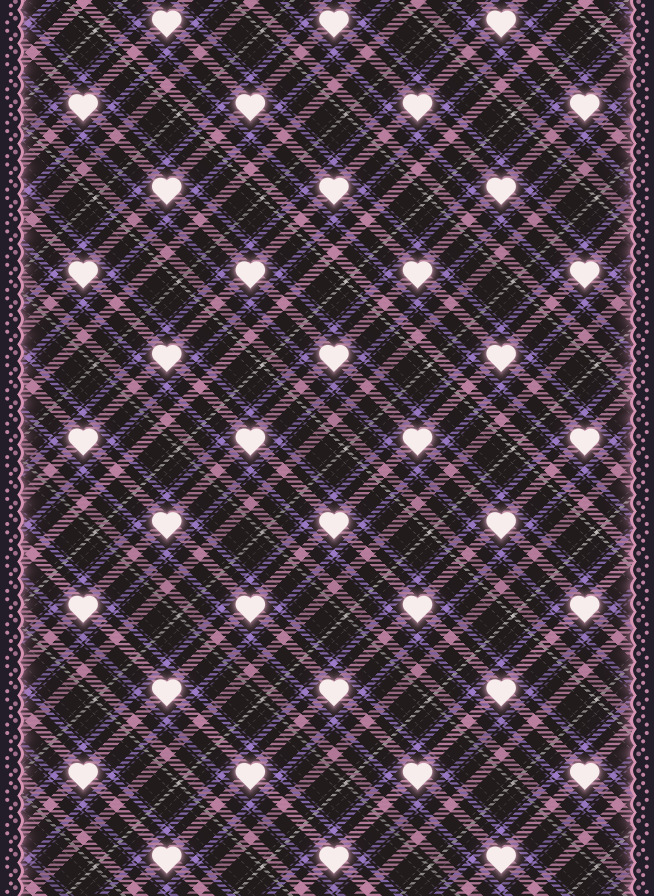
This pattern is drawn by a WebGL 1 fragment shader. Its source:

```glsl
precision highp float;

uniform vec2 u_resolution;

const float PI = 3.14159265;
const float PERIOD = 0.1866;               // heart spacing, in canvas heights
const vec2 ANCHOR = vec2(0.3727, 0.7865);  // centre of one heart
const float THREADS = 36.0;                // woven rows per period

const vec3 GROUND = vec3(0.142, 0.112, 0.120);
const vec3 PINK = vec3(0.75, 0.51, 0.64);
const vec3 LILAC = vec3(0.56, 0.44, 0.72);
const vec3 SILVER = vec3(0.70, 0.69, 0.68);
const vec3 CREAM = vec3(0.97, 0.93, 0.93);
const vec3 MARGIN = vec3(0.135, 0.115, 0.155);

float hash(float n) {
  n = fract(n * 0.1031);
  n *= n + 33.33;
  return fract(n * (n + n));
}

// Coverage of a shape from its signed distance
float fill(float d, float blur) {
  return clamp(0.5 - d / blur, 0.0, 1.0);
}

// Repeating stripe whose strength varies from one repeat to the next
float band(float q, float center, float halfWidth, float blur) {
  float id = floor(q - center + 0.5);
  float d = abs(q - center - id) - halfWidth;
  return fill(d, blur) * mix(0.78, 1.0, hash(id + 40.0 + center * 17.0));
}

// Amounts of pink, lilac and silver yarn across one direction
vec3 yarn(float q, float silverAt, float blur) {
  float pink = band(q, 0.367, 0.045, blur) + band(q, 0.972, 0.045, blur);
  float lilac = band(q, 0.167, 0.025, blur) + band(q, 0.823, 0.025, blur);
  lilac += 0.6 * (band(q, 0.215, 0.007, blur) + band(q, 0.775, 0.007, blur));
  float silver = 0.85 * band(q, silverAt, 0.014, blur);
  silver += 0.3 * band(q, 0.56, 0.004, blur) + 0.2 * band(q, 0.69, 0.004, blur);
  return vec3(pink, lilac, silver);
}

vec3 dye(vec3 amount) {
  float cover = min(amount.x + amount.y + amount.z, 1.0);
  return GROUND * (1.0 - cover) + PINK * amount.x + LILAC * amount.y + SILVER * amount.z;
}

// Two yarn directions shown on alternating rows, solid where colours cross
vec3 plaid(vec2 diagonal, float row, float blur) {
  vec3 warp = yarn(diagonal.x, 0.61, blur);
  vec3 weft = yarn(diagonal.y, 0.47, blur);
  float wave = abs(fract(row * THREADS) - 0.5) - 0.25;
  vec3 color = mix(dye(warp), dye(weft), fill(wave, blur * THREADS)) * 0.93;
  vec3 crossing = warp * weft;
  color = mix(color, PINK, crossing.x);
  color = mix(color, LILAC * 1.12, crossing.y);
  return mix(color, CREAM, crossing.z * 0.7);
}

// Heart of unit size with its tip at the origin
float heart(vec2 p) {
  p.x = abs(p.x);
  if (p.x + p.y > 1.0) return length(p - vec2(0.25, 0.75)) - 0.35355;
  vec2 toTop = p - vec2(0.0, 1.0);
  vec2 toSide = p - 0.5 * max(p.x + p.y, 0.0);
  return sqrt(min(dot(toTop, toTop), dot(toSide, toSide))) * sign(p.x - p.y);
}

vec3 addHeart(vec3 color, vec2 diagonal, float blur) {
  vec2 cell = fract(diagonal + 0.5) - 0.5;
  vec2 local = 0.5 * vec2(cell.x - cell.y, -cell.x - cell.y);
  float size = 0.146;
  float d = heart(local / size + vec2(0.0, 0.55)) * size;
  color = mix(color, vec3(0.86, 0.64, 0.74), 0.65 * exp(-max(d, 0.0) / 0.022));
  return mix(color, CREAM, fill(d, blur));
}

// Beads strung along a looping path beside the edge
float beads(vec2 p, float count, float offset, float sway, float radius, float blur) {
  float y = (floor(p.y * count) + 0.5) / count;
  float x = offset + sway * abs(sin(PI * y * 5.0));
  return fill(length(p - vec2(x, y)) - radius, blur);
}

// Scalloped lace trim; p.x runs inward from the canvas side
vec3 addTrim(vec3 color, vec2 p, float blur) {
  float d = p.x - 0.112 - 0.022 * abs(sin(PI * 10.0 * p.y));
  color = mix(color, PINK, 0.65 * exp(-max(d, 0.0) / 0.035));
  color = mix(color, MARGIN, fill(d, blur));
  color = mix(color, vec3(0.84, 0.58, 0.70), fill(abs(d) - 0.009, blur));
  color = mix(color, PINK, beads(p, 20.0, 0.028, 0.040, 0.012, blur));
  return mix(color, PINK, 0.8 * beads(p, 10.0, 0.092, 0.0, 0.014, blur));
}

void main() {
  vec2 p = gl_FragCoord.xy / u_resolution.y;
  float width = u_resolution.x / u_resolution.y;
  float blur = 1.0 / (u_resolution.y * PERIOD);

  vec2 q = (p - ANCHOR) / PERIOD;
  vec2 diagonal = vec2(q.x - q.y, -q.x - q.y);
  vec3 color = plaid(diagonal, q.y, blur);
  color = addHeart(color, diagonal, blur);

  vec2 side = vec2(min(p.x, width - p.x), p.y) / PERIOD;
  color = addTrim(color, side, blur);
  gl_FragColor = vec4(color, 1.0);
}
```
